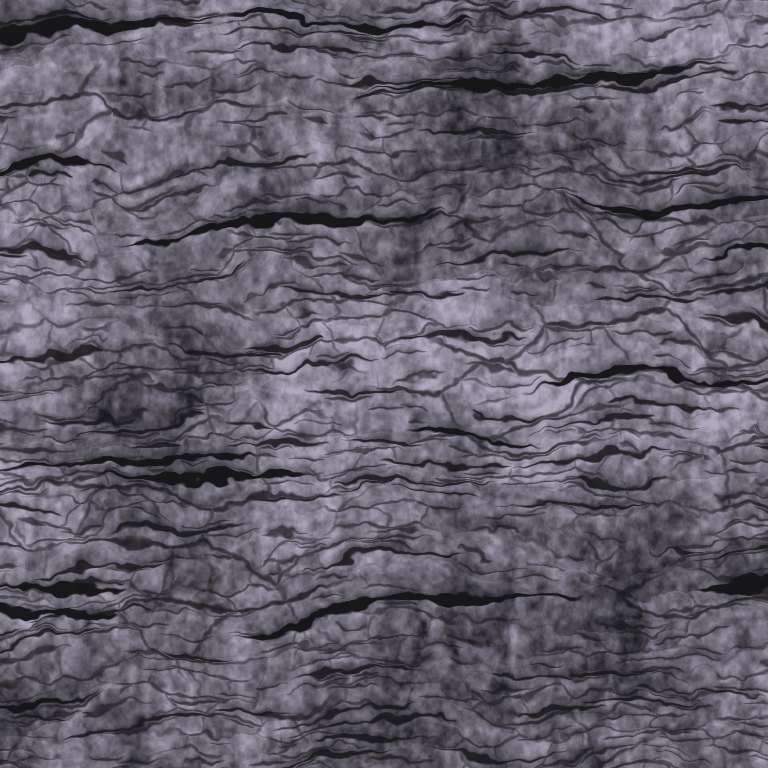
Reproduce this texture procedurally as a three.js fragment shader.

```glsl
varying vec2 vUv;

const vec3 ROCK_TINT = vec3(1.045, 1.0, 1.13);
const float BASE_TONE = 0.438;
const float CRACK_TONE = 0.075;
const float EDGE_BLUR = 0.0016;
const vec2 LARGE_BLOCKS = vec2(7.0, 14.0);
const vec2 SMALL_BLOCKS = vec2(17.0, 36.0);
const vec2 LONG_LEDGES = vec2(4.0, 9.0);
const vec2 MID_LEDGES = vec2(9.0, 22.0);
const vec2 SHORT_LEDGES = vec2(21.0, 48.0);
const vec2 RELIEF_SCALE = vec2(20.0, 38.0);

vec2 hash2(vec2 p) {
  vec3 q = fract(vec3(p.xyx) * vec3(0.1031, 0.103, 0.0973));
  q += dot(q, q.yzx + 33.33);
  return fract((q.xx + q.yz) * q.zy);
}

float noise(vec2 p) {
  vec2 i = floor(p);
  vec2 f = fract(p);
  f = f * f * (3.0 - 2.0 * f);
  float low = mix(hash2(i).x, hash2(i + vec2(1.0, 0.0)).x, f.x);
  float high = mix(hash2(i + vec2(0.0, 1.0)).x, hash2(i + 1.0).x, f.x);
  return mix(low, high, f.y);
}

float fbm(vec2 p) {
  float sum = 0.0;
  float amp = 0.5;
  for (int i = 0; i < 5; i++) {
    sum += amp * noise(p);
    p = p * 2.03 + 17.3;
    amp *= 0.5;
  }
  return sum;
}

// Bends straight joints into jagged ones
vec2 warp(vec2 p) {
  vec2 bend = vec2(fbm(p * vec2(7.0, 8.0)), fbm(p * vec2(6.0, 9.0) + 41.0)) - 0.5;
  vec2 jag = vec2(noise(p * 55.0), noise(p * vec2(48.0, 60.0) + 9.0)) - 0.5;
  vec2 chip = vec2(noise(p * 130.0 + 5.0), noise(p * 120.0 + 71.0)) - 0.5;
  return p + bend * vec2(0.07, 0.075) + jag * 0.009 + chip * 0.004;
}

// Staggered stone cells: x = joint darkness, y = tone of the stone face
vec2 blocks(vec2 p, vec2 grid, float jointWidth, float seed) {
  vec2 q = p * grid;
  vec2 cell = floor(q);
  vec2 near = vec2(9.0);
  vec2 next = vec2(9.0);
  vec2 nearId = cell;
  for (int j = -1; j <= 1; j++) {
    for (int i = -2; i <= 2; i++) {
      vec2 id = cell + vec2(float(i), float(j));
      vec2 jitter = 0.5 + (hash2(id + seed) - 0.5) * vec2(0.9, 0.65);
      jitter.x += 0.5 * mod(id.y, 2.0);
      vec2 r = id + jitter - q;
      if (dot(r, r) < dot(near, near)) {
        next = near;
        near = r;
        nearId = id;
      } else if (dot(r, r) < dot(next, next)) {
        next = r;
      }
    }
  }
  vec2 n = normalize(next - near);
  float edge = dot(0.5 * (near + next), n) / length(n * grid);
  float presence = smoothstep(0.38, 0.68, noise(p * grid * 0.9 + seed));
  float width = jointWidth * (0.4 + presence);
  float joint = 1.0 - smoothstep(0.3 * width, width + EDGE_BLUR, edge);
  joint *= presence * mix(0.45, 0.9, abs(n.y));
  float face = (hash2(nearId + seed + 3.7).y - 0.5) - 0.35 * near.y;
  return vec2(joint, face);
}

// Scattered tapering overhangs with a soft shadow on the rock above
float ledges(vec2 p, vec2 grid, float thickness, float density, float seed) {
  vec2 q = p * grid;
  vec2 cell = floor(q);
  float dark = 0.0;
  for (int j = -1; j <= 1; j++) {
    for (int i = -1; i <= 1; i++) {
      vec2 id = cell + vec2(float(i), float(j));
      vec2 centre = hash2(id + seed);
      vec2 traits = hash2(id + seed + 57.0);
      vec2 d = (q - id - centre) / grid;
      d.y -= d.x * (traits.y - 0.5) * 0.22;
      float reach = mix(0.35, 1.0, traits.y) / grid.x;
      float taper = 1.0 - d.x * d.x / (reach * reach);
      if (traits.x < density && taper > 0.0) {
        float w = thickness * taper * (0.35 + 1.3 * noise(vec2(p.x * 38.0, id.y + seed)));
        float core = 1.0 - smoothstep(w - EDGE_BLUR, w + EDGE_BLUR, abs(d.y));
        float shade = 0.5 * taper * exp(-max(d.y - w, 0.0) / (1.6 * w + 0.0005));
        shade *= smoothstep(-w - EDGE_BLUR, EDGE_BLUR - w, d.y);
        dark = max(dark, max(core * smoothstep(0.0, 0.3, taper), shade));
      }
    }
  }
  return dark;
}

void main() {
  vec2 p = vUv + 2.0;
  vec2 w = warp(p);

  // Weathered surface: stains, vertical runs, grain and chiselled relief
  float tone = BASE_TONE;
  tone += 0.42 * (fbm(p * vec2(4.5, 4.0)) - 0.485);
  tone += 0.30 * (fbm(vec2(w.x * 48.0, p.y * 6.0)) - 0.485);
  tone += 0.34 * (fbm(p * vec2(105.0, 85.0)) - 0.485);
  tone += 0.36 * (fbm(w * RELIEF_SCALE) - fbm((w + vec2(-0.002, 0.006)) * RELIEF_SCALE));

  // Stone faces and joints
  vec2 large = blocks(w, LARGE_BLOCKS, 0.0022, 11.0);
  vec2 small = blocks(w + 0.37, SMALL_BLOCKS, 0.0015, 83.0);
  tone += 0.07 * large.y + 0.075 * small.y;
  float dark = max(large.x * 0.8, small.x * 0.65);

  // Overhangs at three sizes
  dark = max(dark, 0.97 * ledges(w, LONG_LEDGES, 0.0065, 0.42, 23.0));
  dark = max(dark, 0.85 * ledges(w, MID_LEDGES, 0.0034, 0.36, 139.0));
  dark = max(dark, 0.65 * ledges(w, SHORT_LEDGES, 0.0021, 0.30, 211.0));

  tone = mix(clamp(tone, 0.12, 0.66), CRACK_TONE, dark);
  gl_FragColor = vec4(tone * ROCK_TINT, 1.0);
}
```
